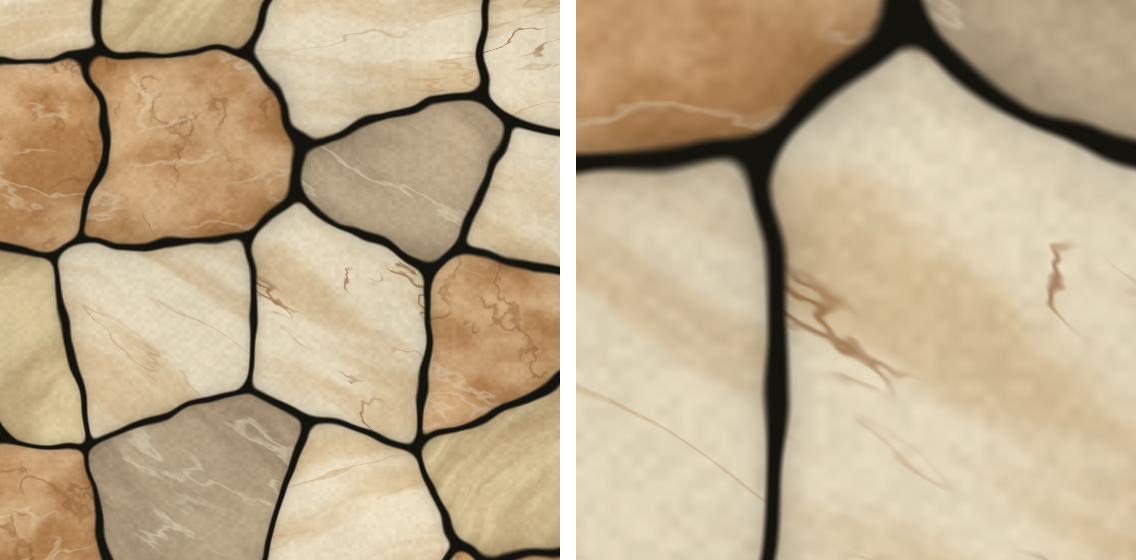
Left, the full canvas; right, a detail of the centre.
A Shadertoy shader for this texture:

```glsl
const vec3 CREAM = vec3(0.91, 0.86, 0.75);
const vec3 TAN   = vec3(0.82, 0.71, 0.54);
const vec3 BROWN = vec3(0.69, 0.50, 0.31);
const vec3 RUST  = vec3(0.54, 0.34, 0.18);
const vec3 GREY  = vec3(0.62, 0.54, 0.43);
const vec3 JOINT = vec3(0.08, 0.075, 0.05);

const float STONES = 3.3;       // stones across the canvas
const float JITTER = 0.76;
const float JOINT_HALF = 0.021; // in stone units
const float SOFTNESS = 0.011;

float hash21(vec2 p) {
    return fract(sin(dot(p, vec2(127.1, 311.7))) * 43758.5453);
}

vec2 hash22(vec2 p) {
    return vec2(hash21(p), hash21(p + 57.3));
}

float noise(vec2 p) {
    vec2 i = floor(p), f = fract(p);
    f = f * f * (3.0 - 2.0 * f);
    vec2 e = vec2(0.0, 1.0);
    return mix(mix(hash21(i), hash21(i + e.yx), f.x),
               mix(hash21(i + e.xy), hash21(i + e.yy), f.x), f.y);
}

float fbm(vec2 p) {
    float sum = 0.0, amp = 0.516;
    for (int i = 0; i < 5; i++) {
        sum += amp * noise(p);
        p = mat2(1.6, 1.2, -1.2, 1.6) * p + 7.7;
        amp *= 0.5;
    }
    return sum;
}

vec2 rotate(vec2 p, float a) {
    float c = cos(a), s = sin(a);
    return vec2(c * p.x + s * p.y, c * p.y - s * p.x);
}

float smoothMin(float a, float b, float k) {
    float h = max(k - abs(a - b), 0.0) / k;
    return min(a, b) - h * h * k * 0.25;
}

vec2 seed(vec2 cell) {
    return cell + 0.5 + JITTER * (hash22(cell + 3.0) - 0.5);
}

// xy: cell of the nearest stone, z: rounded distance to its border
vec3 stoneCell(vec2 p) {
    vec2 base = floor(p), id = base;
    float nearest = 1e3;
    for (int k = 0; k < 25; k++) {
        vec2 c = base + vec2(k % 5 - 2, k / 5 - 2);
        vec2 d = seed(c) - p;
        if (dot(d, d) < nearest) { nearest = dot(d, d); id = c; }
    }
    vec2 own = seed(id);
    float border = 8.0;
    for (int k = 0; k < 25; k++) {
        if (k == 12) continue;
        vec2 other = seed(id + vec2(k % 5 - 2, k / 5 - 2));
        float d = dot(0.5 * (own + other) - p, normalize(other - own));
        border = smoothMin(border, d, 0.06);
    }
    return vec3(id, border);
}

// Wavy sediment layers along the x axis
float layers(vec2 p, float density) {
    float bend = fbm(p * 0.9) - 0.5;
    return fbm(vec2(p.x * 0.8, (p.y + 0.5 * bend) * density));
}

// Thin broken cracks
float veins(vec2 p, float width) {
    float line = abs(fbm(p) - 0.5);
    return (1.0 - smoothstep(0.0, width, line)) * smoothstep(0.4, 0.65, noise(p * 1.7 + 9.0));
}

vec3 creamStone(vec2 p, float veined) {
    float band = smoothstep(0.42, 0.74, layers(p, 5.0));
    vec3 col = mix(CREAM, TAN, 0.75 * band);
    col = mix(col, BROWN, 0.28 * veins(p * vec2(0.7, 3.2), 0.016));
    return mix(col, RUST, 0.6 * veined * veins(p * vec2(1.6, 3.6) + 4.0, 0.02));
}

vec3 sandStone(vec2 p) {
    vec3 col = mix(GREY * vec3(1.12, 1.1, 1.0), CREAM * vec3(0.98, 0.97, 0.88),
                   smoothstep(0.25, 0.7, layers(p, 6.0)));
    return mix(col, TAN, 0.35);
}

vec3 peachStone(vec2 p, float age) {
    float mottle = smoothstep(0.28, 0.68, fbm(p * vec2(2.2, 3.4)) + 0.08 - 0.14 * age);
    vec3 col = mix(BROWN, TAN * vec3(1.03, 0.98, 0.97), mottle);
    col = mix(col, RUST, 0.4 * veins(p * 4.0, 0.045));
    return mix(col, CREAM, 0.4 * veins(p * vec2(2.0, 4.5) + 13.0, 0.04));
}

vec3 greyStone(vec2 p) {
    vec3 col = mix(GREY, vec3(0.75, 0.67, 0.55), smoothstep(0.3, 0.7, layers(p, 4.0)));
    return mix(col, CREAM, 0.5 * veins(p * vec2(1.5, 5.0), 0.04));
}

vec3 stoneColour(vec2 p, vec2 id) {
    float kind = mod(id.x + 3.0 * id.y, 7.0);
    float variety = hash21(id + 21.0);
    vec2 q = rotate(p, mix(-0.6, 0.6, variety)) + 11.0 * id;
    if (kind < 0.5 || kind > 5.5) return peachStone(q, variety);
    if (kind < 1.5) return greyStone(rotate(p, -0.55) + 5.0);
    if (kind > 2.5 && kind < 3.5) return sandStone(rotate(p, 0.9) + 11.0 * id);
    return creamStone(q, step(4.5, kind));
}

void mainImage(out vec4 fragColor, in vec2 fragCoord) {
    vec2 p = fragCoord / iResolution.y * STONES + 0.3;

    // Bend the joints
    vec2 bent = p + 0.20 * (vec2(noise(p * 1.8), noise(p * 1.8 + 31.0)) - 0.5);
    bent += 0.045 * (vec2(noise(p * 7.0), noise(p * 7.0 + 17.0)) - 0.5);
    vec3 cell = stoneCell(bent);

    // Stone face with soft tone changes, fine grain and a darker rim
    vec3 col = stoneColour(p, cell.xy);
    col *= 0.98 + 0.14 * (fbm(p * 1.3 + 40.0) - 0.5);
    col += 0.05 * (noise(p * 42.0) - 0.5);
    col *= 1.0 - 0.16 * exp(-max(cell.z - JOINT_HALF, 0.0) * 28.0);

    // Dark joints of uneven width
    float halfWidth = JOINT_HALF * (0.65 + 0.7 * noise(p * 4.0 + 5.0));
    float face = smoothstep(halfWidth - SOFTNESS, halfWidth + SOFTNESS, cell.z);
    fragColor = vec4(mix(JOINT, col, face), 1.0);
}
```
